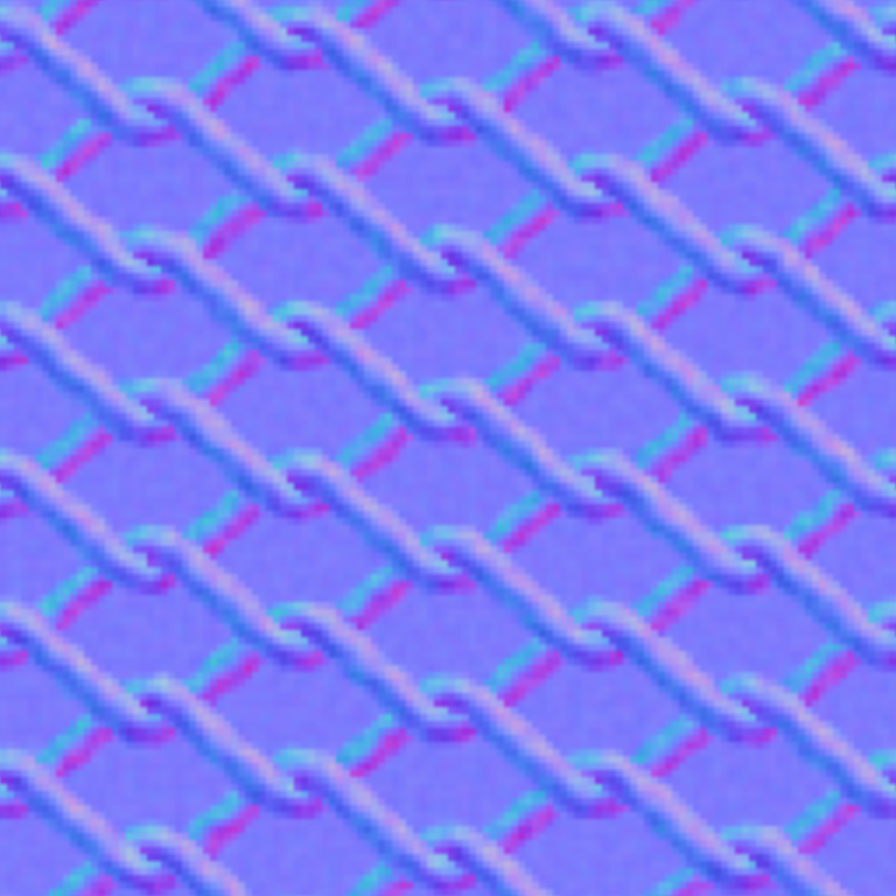
Give the GLSL for this texture map, as a Shadertoy shader.

```glsl
// Tangent-space normal map of a woven chain-link mesh, 3 repeats across and 6 down.
// Rounded zigzag wires hook into their neighbours; each wire's cross-section tilts the
// normal, which is evaluated on a coarse grain grid and blended between its corners.

const float TAU = 6.2831853;
const float REPEATS = 3.0;      // cells across; each is half as tall as wide
const float GRAIN = 128.0;      // grain cells across the canvas
const float ROW_STEP = 0.25;    // spacing of wire axes, in cell widths
const float SWING = 0.167;      // wire amplitude, in cell widths
const float STRAIGHTEN = 0.06;  // third harmonic that straightens the strands

vec2 hashGradient(vec2 cell) {
    vec3 h = fract(cell.xyx * vec3(0.1031, 0.1030, 0.0973));
    h += dot(h, h.yzx + 33.33);
    float angle = TAU * fract((h.x + h.y) * h.z);
    return vec2(cos(angle), sin(angle));
}

float gradientNoise(vec2 p) {
    vec2 i = floor(p), f = fract(p);
    vec2 u = f * f * f * (f * (f * 6.0 - 15.0) + 10.0);
    float a = dot(hashGradient(i), f);
    float b = dot(hashGradient(i + vec2(1, 0)), f - vec2(1, 0));
    float c = dot(hashGradient(i + vec2(0, 1)), f - vec2(0, 1));
    float d = dot(hashGradient(i + 1.0), f - 1.0);
    return mix(mix(a, b, u.x), mix(c, d, u.x), u.y);
}

vec2 noisePair(vec2 p) {
    return vec2(gradientNoise(p + 7.3), gradientNoise(p + 91.7));
}

// Returns the tilt of one wire in xy and its stacking height in z.
vec3 wireTilt(vec2 p, float row) {
    float side = mod(row, 2.0) < 0.5 ? -1.0 : 1.0;
    float phase = TAU * p.x;
    float wave = cos(phase) + STRAIGHTEN * cos(3.0 * phase);
    float run = sin(phase) + 3.0 * STRAIGHTEN * sin(3.0 * phase);
    float axisY = row * ROW_STEP + side * SWING * wave;
    float slope = -side * SWING * TAU * run;
    float descent = 0.5 + 0.5 * side * sin(phase);   // 1 on falling strands

    float radius = mix(0.073, 0.080, descent);
    float across = (p.y - axisY) * inversesqrt(1.0 + slope * slope) / radius;
    float cover = 1.0 - smoothstep(0.8, 1.0, abs(across));

    // Falling strands are broader, lean sideways and lie on top.
    float lean = descent * descent * descent;
    vec2 facing = normalize(vec2(-slope, 1.0)) * mix(vec2(1.0), vec2(1.35, 0.42), lean);
    float bulge = mix(0.58, 0.48, descent) * sin(0.5 * TAU * clamp(across, -1.0, 1.0));
    vec2 tilt = facing * bulge + vec2(0.0, 0.11) * lean * cover;
    return vec3(tilt, cover * (0.4 + descent));
}

vec2 meshTilt(vec2 p) {
    float nearest = floor(p.y / ROW_STEP + 0.5);
    vec3 top = vec3(0.0);
    for (int k = -1; k <= 1; k++) {
        vec3 wire = wireTilt(p, nearest + float(k));
        if (wire.z > top.z) top = wire;
    }
    return top.xy;
}

vec3 encodeNormal(vec2 tilt) {
    float z = sqrt(max(0.0, 1.0 - dot(tilt, tilt)));
    return (vec3(tilt, z) * 0.5 + 0.5) * vec3(1.0, 1.0, 0.99);
}

// Colour of one grain cell: mesh relief plus fine surface roughness.
vec3 grainColor(vec2 cell) {
    vec2 warp = 0.02 * noisePair(cell * 0.23);
    vec2 tilt = meshTilt((cell + 0.5) / GRAIN * REPEATS + warp);
    float wear = 0.12 + 0.4 * length(tilt);
    return encodeNormal(tilt + wear * noisePair(cell * 0.43) - vec2(0.02, 0.04));
}

void mainImage(out vec4 fragColor, in vec2 fragCoord) {
    vec2 grid = fragCoord / iResolution.xy * GRAIN - 0.5;
    vec2 cell = floor(grid);
    vec2 blend = smoothstep(0.05, 0.95, fract(grid));

    // Soft blend of the four surrounding grain cells
    vec3 color = vec3(0.0);
    for (int n = 0; n < 4; n++) {
        vec2 corner = vec2(n & 1, n >> 1);
        vec2 weight = mix(1.0 - blend, blend, corner);
        color += weight.x * weight.y * grainColor(cell + corner);
    }
    fragColor = vec4(color, 1.0);
}
```
